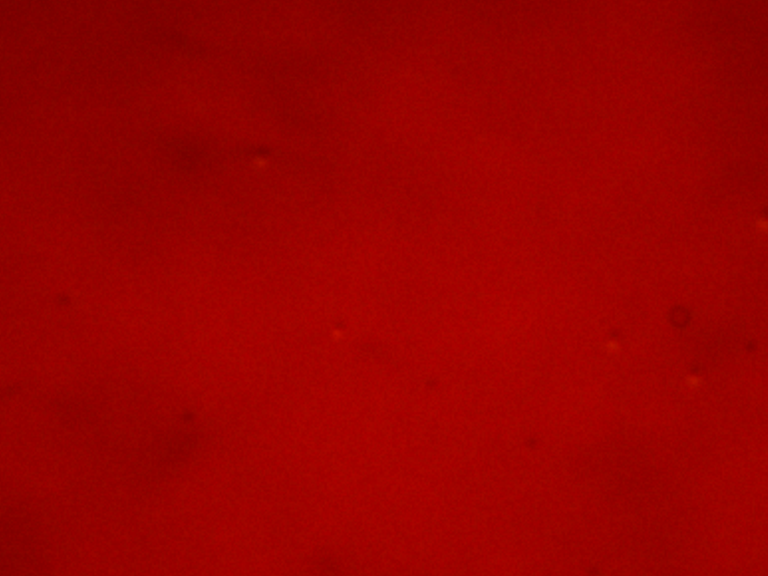
This texture is drawn by a Shadertoy shader. Its source:

```glsl
// Deep red, softly lit film with dim smudges, tiny blurred specks and fine grain.

float hash(vec2 p) {
    vec3 q = fract(vec3(p.xyx) * 0.1031);
    q += dot(q, q.yzx + 33.33);
    return fract((q.x + q.y) * q.z);
}

float noise(vec2 p) {
    vec2 cell = floor(p), f = fract(p);
    f = f * f * (3.0 - 2.0 * f);
    float low = mix(hash(cell), hash(cell + vec2(1, 0)), f.x);
    float high = mix(hash(cell + vec2(0, 1)), hash(cell + vec2(1, 1)), f.x);
    return mix(low, high, f.y);
}

float fbm(vec2 p) {
    float sum = 0.0, weight = 0.5;
    for (int i = 0; i < 4; i++) {
        sum += weight * noise(p);
        p = mat2(1.6, 1.2, -1.2, 1.6) * p + 7.3;
        weight *= 0.5;
    }
    return sum;
}

vec2 scatter(float id) {
    return vec2(hash(vec2(id, 3.7)) * 1.33, hash(vec2(id, 19.2)));
}

float blob(vec2 d, float radius) {
    return exp(-dot(d, d) / (radius * radius));
}

// Wide out-of-focus shadows, stretched along a slight diagonal
float smudges(vec2 p) {
    float shade = 0.0;
    vec2 warped = p + 0.05 * (vec2(noise(p * 14.0), noise(p * 14.0 + 40.0)) - 0.5);
    for (int i = 0; i < 16; i++) {
        float id = float(i) + 1.0;
        float angle = mix(-0.5, 0.6, hash(vec2(id, 8.1)));
        float c = cos(angle), s = sin(angle);
        vec2 d = mat2(c, -s, s, c) * (warped - scatter(id));
        d.y *= mix(1.2, 2.4, hash(vec2(id, 5.5)));
        float radius = mix(0.03, 0.11, hash(vec2(id, 27.4)));
        shade += mix(0.03, 0.055, hash(vec2(id, 31.9))) * blob(d, radius);
    }
    return shade;
}

// Small pale beads with a shadowed side, dark dots and one faint ring
float specks(vec2 p) {
    float light = 0.0;
    for (int i = 0; i < 11; i++) {
        float id = float(i) + 60.0;
        vec2 d = p - scatter(id);
        float radius = mix(0.008, 0.013, hash(vec2(id, 12.6)));
        if (i < 5) {
            light += 0.08 * blob(d, radius);
            light -= 0.07 * blob(d - vec2(0.4, 1.5) * radius, radius);
        } else {
            light -= 0.07 * blob(d, radius);
        }
    }
    vec2 fromRing = p - vec2(1.18, 0.45);
    float ring = (length(fromRing) - 0.015) / 0.007;
    return light - 0.06 * exp(-ring * ring) - 0.03 * blob(fromRing, 0.02);
}

void mainImage(out vec4 fragColor, in vec2 fragCoord) {
    vec2 p = fragCoord / iResolution.y;

    // Lamp glow, strongest below the centre
    vec2 fromLamp = (p - vec2(0.77, 0.31)) * vec2(0.85, 1.0);
    float red = 0.636 - 0.18 * dot(fromLamp, fromLamp);

    // Uneven dye and marks on the film
    red += 0.11 * (fbm(p * 4.5) - 0.47);
    float marks = specks(p);
    red += marks - smudges(p);

    // Sensor grain: fine speckle over slightly coarser clumps
    float fine = noise(p * 290.0) - 0.5;
    float clumps = noise(p * 120.0 + 31.0) - 0.5;
    red += 0.045 * fine + 0.02 * clumps;

    float greenGrain = 0.033 * (noise(p * 230.0 + 77.0) - 0.5);
    float green = max(0.0, 0.006 + greenGrain + 0.06 * (red - 0.59) + 0.6 * max(marks, 0.0));
    fragColor = vec4(red, green, 0.001, 1.0);
}
```
